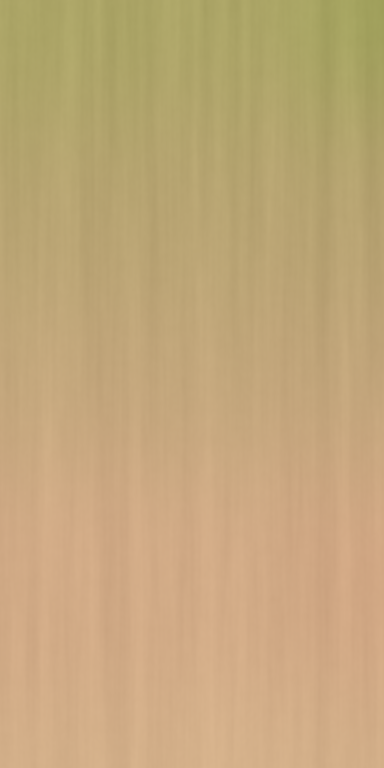
This texture is drawn by a Shadertoy shader. Its source:

```glsl
// A soft vertical wash from olive green through tan to peach, brushed with
// fine upright grain. The wash blends colour stops by height; the grain is
// gradient noise stretched along y, with a few broad streaks laid over it.

vec2 hashGradient(vec2 cell) {
    vec2 p = fract(cell * vec2(0.1031, 0.1137) + 0.37);
    p += dot(p, p.yx + 19.19);
    float angle = 6.2832 * fract((p.x + p.y) * p.x * 7.31);
    return vec2(cos(angle), sin(angle));
}

float gradientNoise(vec2 p) {
    vec2 cell = floor(p), f = fract(p);
    vec2 fade = f * f * f * (f * (f * 6.0 - 15.0) + 10.0);
    float a = dot(hashGradient(cell), f);
    float b = dot(hashGradient(cell + vec2(1, 0)), f - vec2(1, 0));
    float c = dot(hashGradient(cell + vec2(0, 1)), f - vec2(0, 1));
    float d = dot(hashGradient(cell + vec2(1, 1)), f - vec2(1, 1));
    return mix(mix(a, b, fade.x), mix(c, d, fade.x), fade.y);
}

// Colour of the wash at a given height, 0 at the bottom
vec3 washColour(float height) {
    vec3 sand  = vec3(0.825, 0.685, 0.535);
    vec3 peach = vec3(0.820, 0.668, 0.525);
    vec3 tan_  = vec3(0.765, 0.652, 0.485);
    vec3 khaki = vec3(0.722, 0.642, 0.448);
    vec3 olive = vec3(0.672, 0.645, 0.400);
    vec3 colour = mix(sand, peach, smoothstep(0.0, 0.2, height));
    colour = mix(colour, tan_, smoothstep(0.27, 0.53, height));
    colour = mix(colour, khaki, smoothstep(0.47, 0.74, height));
    return mix(colour, olive, smoothstep(0.68, 1.0, height));
}

// Soft upright band
float streak(float x, float centre, float width) {
    float d = (x - centre) / width;
    return exp(-d * d);
}

// Octaves of fine upright fibres
float fibreGrain(vec2 uv) {
    float sum = 0.0, amplitude = 1.0;
    vec2 frequency = vec2(15.0, 1.3);
    for (int i = 0; i < 4; i++) {
        sum += amplitude * gradientNoise(uv * frequency + float(i) * vec2(17.3, 9.7));
        frequency *= vec2(1.9, 2.0);
        amplitude *= 0.72;
    }
    return sum;
}

// Broad light and dark streaks, strongest toward the top
float broadStreaks(vec2 uv) {
    float x = uv.x + 0.004 * gradientNoise(uv * vec2(2.0, 5.0));
    float upper = smoothstep(0.25, 0.8, uv.y);
    float dark = 0.6 * streak(x, 0.285, 0.025) + 0.6 * streak(x, 0.39, 0.012)
               + 0.6 * streak(x, 0.535, 0.009) + 0.8 * streak(x, 0.615, 0.012)
               + 0.7 * streak(x, 0.655, 0.010) + 0.7 * streak(x, 0.86, 0.025)
               + 0.7 * streak(x, 0.99, 0.035);
    float light = 0.8 * streak(x, 0.51, 0.018) + 0.5 * streak(x, 0.17, 0.04)
                + 0.4 * streak(x, 0.70, 0.03);
    float lower = 0.7 * streak(x, 0.56, 0.10) - 0.7 * streak(x, 0.325, 0.015)
                - 0.4 * streak(x, 0.86, 0.03);
    return mix(lower, light - dark, upper);
}

void mainImage(out vec4 fragColor, in vec2 fragCoord) {
    vec2 uv = fragCoord / iResolution.xy;

    // Let the colour boundary waver from one fibre to the next
    float waver = 0.025 * gradientNoise(uv * vec2(9.0, 1.5) + 31.0);
    vec3 colour = washColour(uv.y + waver);

    // Upright grain and streaks
    float grain = fibreGrain(uv);
    colour += vec3(1.0, 0.97, 0.85) * (0.024 * grain + 0.020 * broadStreaks(uv));

    // Faint blotches and speckle
    float blotch = gradientNoise(uv * vec2(28.0, 48.0) + 5.0);
    float speckle = gradientNoise(uv * vec2(85.0, 130.0) + 11.0);
    colour += 0.006 * blotch + 0.005 * speckle;

    // Greener upper right corner, rosier lower right
    float right = smoothstep(0.6, 1.0, uv.x);
    colour += right * smoothstep(0.75, 1.0, uv.y) * vec3(-0.025, 0.0, -0.025);
    colour += right * streak(uv.y, 0.25, 0.16) * vec3(0.0, -0.012, -0.008);

    fragColor = vec4(clamp(colour, 0.0, 1.0), 1.0);
}
```
